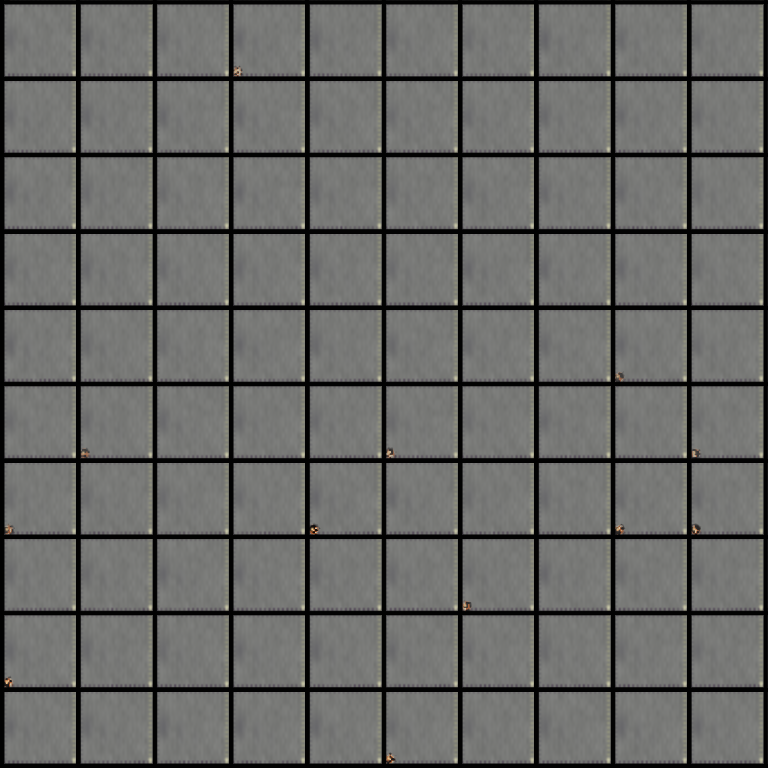
This pattern is drawn by a WebGL 1 fragment shader. Its source:

```glsl
precision highp float;
uniform vec2 u_resolution;

#define TILES 10.0
#define TILE_SIZE 32.0
#define LINE_WIDTH 2.0
#define LINE_COLOR vec3(0.008)
#define BASE_COLOR vec3(0.472, 0.475, 0.466)
#define STAIN_COLOR vec3(0.36, 0.355, 0.385)
#define DASH_COLOR vec3(0.30, 0.25, 0.32)
#define GLOW_COLOR vec3(0.72, 0.72, 0.52)
#define SPARK_CHANCE 0.12
#define GRAIN 0.035

const float PI = 3.14159265;

float hash(vec2 p) {
  return fract(sin(dot(p, vec2(127.1, 311.7))) * 43758.5453);
}

float noise(vec2 p) {
  vec2 i = floor(p);
  vec2 f = fract(p);
  f = f * f * (3.0 - 2.0 * f);
  float low = mix(hash(i), hash(i + vec2(1.0, 0.0)), f.x);
  float high = mix(hash(i + vec2(0.0, 1.0)), hash(i + vec2(1.0, 1.0)), f.x);
  return mix(low, high, f.y);
}

// Soft elliptical spot: 1 at the centre, fading outwards
float spot(vec2 p, vec2 center, vec2 radius) {
  vec2 d = (p - center) / radius;
  return exp(-dot(d, d));
}

// Grey face with vertical streaks and a stain, nearly the same in each tile
vec3 tileFace(vec2 p, vec2 tile) {
  float vary = hash(tile + 3.7);
  float streak = noise(vec2(p.x * 0.45 + p.y * 0.12, p.y * 0.14) + 20.0) - 0.5;
  float fine = noise(p * vec2(0.9, 0.4) + 50.0) - 0.5;
  float own = noise(p * 0.3 + tile * 17.0) - 0.5;
  vec3 color = BASE_COLOR + GRAIN * (streak + 0.8 * fine + 0.5 * own);
  color += 0.007 * cos(PI * p.x) * noise(p * 0.2 + 9.0);

  float stain = spot(p, vec2(2.8, 16.5), vec2(2.3, 5.0));
  stain += 0.45 * spot(p, vec2(10.5, 14.0), vec2(1.8, 5.5));
  stain += 0.3 * spot(p, vec2(17.0, 11.0), vec2(1.5, 4.0));
  return mix(color, STAIN_COLOR, stain * (0.35 + 0.2 * vary));
}

// Dotted fringes along the borders and a light lower right corner
vec3 addFringes(vec3 color, vec2 p, vec2 tile) {
  vec2 dots = 0.5 + 0.5 * cos(PI * p);
  float right = TILE_SIZE - p.x;
  float top = TILE_SIZE - p.y;
  float patchy = 0.4 + 0.6 * noise(vec2(p.x * 0.35, 4.0) + tile * 5.0);

  float bottomDash = (1.0 - smoothstep(0.7, 1.9, p.y)) * dots.x * patchy;
  float topDash = (1.0 - smoothstep(0.4, 1.5, top)) * (1.0 - dots.x);
  color = mix(color, DASH_COLOR, 0.8 * bottomDash + 0.25 * topDash);

  float rightGlow = spot(vec2(right, 0.0), vec2(1.0, 0.0), vec2(0.9, 1.0));
  color = mix(color, GLOW_COLOR, rightGlow * (0.12 + 0.22 * dots.y));
  float leftShade = 1.0 - smoothstep(0.3, 1.6, p.x);
  color = mix(color, STAIN_COLOR, 0.4 * leftShade * dots.y);

  float corner = spot(p, vec2(TILE_SIZE - 1.0, 1.4), vec2(0.9, 1.2));
  return mix(color, vec3(0.85, 0.84, 0.70), 0.75 * corner);
}

// Rare speckled burst of black, orange and cream in the lower left corner
vec3 addSpark(vec3 color, vec2 p, vec2 tile) {
  float present = step(1.0 - SPARK_CHANCE, hash(tile + 0.31));
  float strength = mix(0.45, 1.0, hash(tile + 8.3));
  float speckle = noise(p * 1.1 + tile * 13.0);
  float reach = length((p - vec2(1.7, 1.9)) * vec2(0.9, 0.8));
  float mask = 1.0 - smoothstep(1.0, 2.6, reach + 1.2 * (speckle - 0.5));

  vec3 burst = mix(vec3(0.03, 0.01, 0.01), vec3(0.75, 0.34, 0.12),
                   smoothstep(0.35, 0.6, speckle));
  burst = mix(burst, vec3(1.0, 0.9, 0.72), smoothstep(0.62, 0.8, speckle));
  float core = spot(p, vec2(1.1, 2.3), vec2(0.7));
  burst = mix(burst, vec3(1.0, 0.82, 0.55), core);
  return mix(color, burst, present * strength * mask);
}

void main() {
  float pitch = TILE_SIZE + LINE_WIDTH;
  float span = TILES * pitch + LINE_WIDTH;
  vec2 grid = gl_FragCoord.xy / u_resolution * span;
  vec2 tile = floor(grid / pitch);
  vec2 p = mod(grid, pitch) - LINE_WIDTH;

  vec3 color = tileFace(p, tile);
  color = addFringes(color, p, tile);
  color = addSpark(color, p, tile);

  // Black grid lines with smoothed edges
  vec2 inset = min(p, TILE_SIZE - p);
  float edge = min(inset.x, inset.y);
  float soft = max(0.4, 0.5 * span / min(u_resolution.x, u_resolution.y));
  color = mix(LINE_COLOR, color, smoothstep(-soft, soft, edge));

  gl_FragColor = vec4(clamp(color, 0.0, 1.0), 1.0);
}
```
